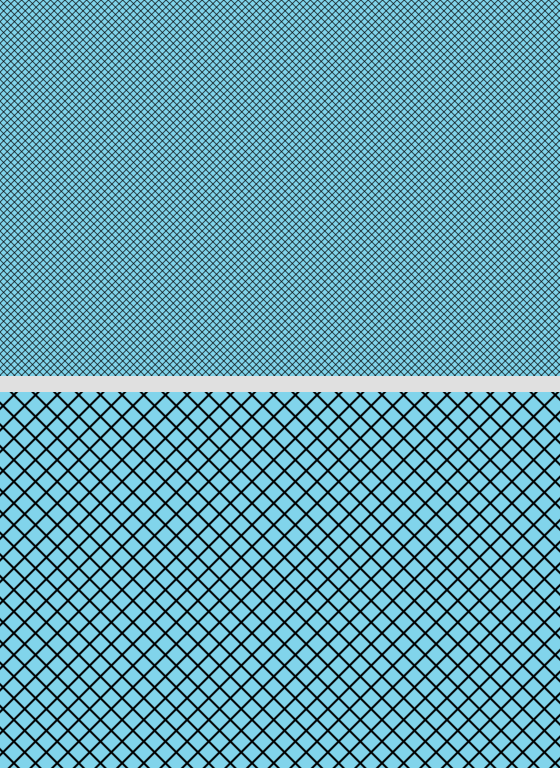
Top: the whole. Bottom: its middle third, enlarged.
Write a Shadertoy shader that draws this pattern.

```glsl
// Fine diagonal lattice of thin black lines over a flat sky-blue ground.

const vec3  GROUND_COLOR = vec3(0.505, 0.83, 0.92);
const vec3  LINE_COLOR   = vec3(0.0);
const float LINE_PITCH   = 7.0 / 768.0; // spacing across a line, in canvas widths
const float LINE_SHARE   = 0.134;       // line width as a share of the pitch
const float EDGE_PIXELS  = 1.25;        // size of the smoothing filter
const float HALF_SQRT2   = 0.70710678;

// Second integral of line coverage, with lines starting on whole numbers.
vec2 coverageIntegral(vec2 x) {
    vec2 n = floor(x);
    vec2 f = x - n;
    vec2 inLine = min(f, LINE_SHARE);
    vec2 wholeCells = n * LINE_SHARE * (0.5 * (n + 1.0) - 0.5 * LINE_SHARE + f);
    return wholeCells + inLine * (f - 0.5 * inLine);
}

// Line coverage under a tent filter: the profile of a pixel seen at 45 degrees.
vec2 lineCoverage(vec2 x, float halfWidth) {
    x = fract(x + 0.5 * LINE_SHARE);
    vec2 total = coverageIntegral(x + halfWidth) + coverageIntegral(x - halfWidth)
               - 2.0 * coverageIntegral(x);
    return clamp(total / (halfWidth * halfWidth), 0.0, 1.0);
}

void mainImage(out vec4 fragColor, in vec2 fragCoord) {
    // Canvas widths, measured from the upper left corner
    vec2 p = vec2(fragCoord.x, iResolution.y - fragCoord.y) / iResolution.x;

    // Turn by 45 degrees and count in line pitches
    vec2 lattice = vec2(p.x + p.y, p.x - p.y) * HALF_SQRT2 / LINE_PITCH;
    float halfWidth = EDGE_PIXELS * HALF_SQRT2 / (iResolution.x * LINE_PITCH);

    // Join the two line directions
    vec2 gaps = 1.0 - lineCoverage(lattice, halfWidth);
    fragColor = vec4(mix(LINE_COLOR, GROUND_COLOR, gaps.x * gaps.y), 1.0);
}
```
